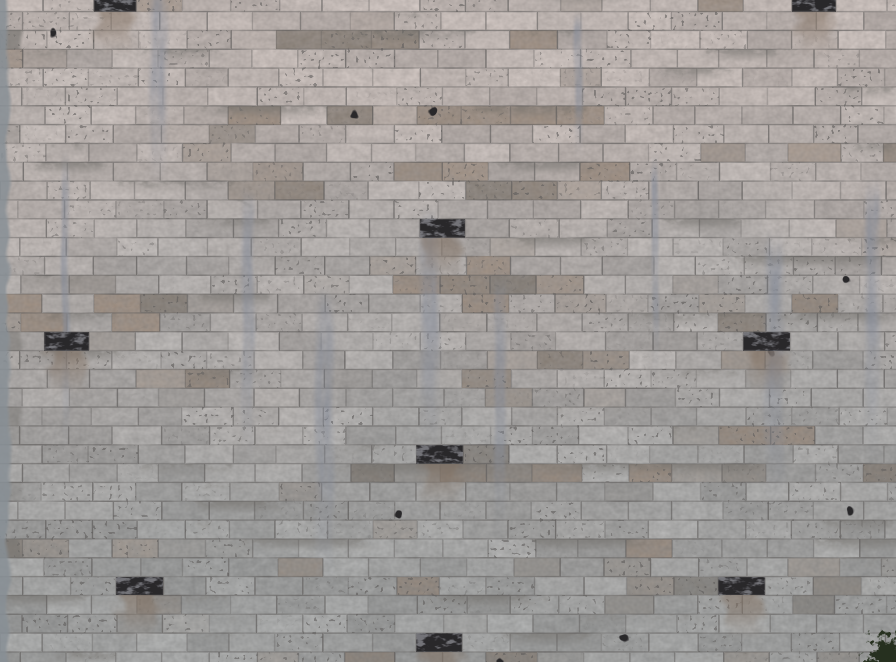
Write a WebGL 1 fragment shader that draws this texture.

```glsl
precision highp float;
uniform vec2 u_resolution;

const vec2 BRICKS = vec2(19.2, 35.15);   // repeats across and down
const float BRICK_LENGTH = 2.484;        // in row heights
const float ROW_OFFSET = 0.615;
const float JOINT = 0.038;               // half width, in row heights
const float JOINT_JITTER = 0.14;
const float PORE_SCALE = 4.5;
const float HOLE_CELL = 4.0;
const int STREAKS = 10;

// Rough dark blocks: rows from the top, and their brick columns
const vec3 MIDDLE_ROWS = vec3(11.0, 23.0, 33.0);
const vec3 SIDE_ROWS = vec3(-1.0, 17.0, 30.0);
const vec3 LEFT_COLUMNS = vec3(1.0, 0.0, 2.0);
const vec3 RIGHT_COLUMNS = vec3(16.0, 15.0, 15.0);
const float MIDDLE_COLUMN = 8.0;

const vec3 WARM_STONE = vec3(0.725, 0.690, 0.675);
const vec3 COOL_STONE = vec3(0.612, 0.616, 0.615);
const vec3 TAN_STONE = vec3(0.590, 0.535, 0.490);
const vec3 GREY_STONE = vec3(0.455, 0.445, 0.430);
const vec3 MORTAR = vec3(0.380, 0.370, 0.365);
const vec3 STREAK_BLUE = vec3(0.520, 0.545, 0.600);
const vec3 RUST = vec3(0.500, 0.430, 0.370);
const vec3 SOOT = vec3(0.160, 0.155, 0.165);
const vec3 ROUGH_LIGHT = vec3(0.450, 0.450, 0.470);
const vec3 CEMENT = vec3(0.530, 0.560, 0.585);
const vec3 LEAF = vec3(0.150, 0.190, 0.120);

float hash(vec2 p) {
  vec3 q = fract(p.xyx * 0.1031);
  q += dot(q, q.yzx + 33.33);
  return fract((q.x + q.y) * q.z);
}

float corner(vec2 cell, vec2 offset) {
  float angle = 6.2832 * hash(cell);
  return dot(vec2(cos(angle), sin(angle)), offset);
}

// Gradient noise, about -0.7 to 0.7
float noise(vec2 p) {
  vec2 i = floor(p), f = fract(p), e = vec2(1.0, 0.0);
  vec2 w = f * f * f * (f * (f * 6.0 - 15.0) + 10.0);
  return mix(mix(corner(i, f), corner(i + e, f - e), w.x),
             mix(corner(i + e.yx, f - e.yx), corner(i + 1.0, f - 1.0), w.x), w.y);
}

float fbm(vec2 p) {
  return noise(p) + 0.5 * noise(p * 2.1 + 17.0) + 0.25 * noise(p * 4.3 + 41.0);
}

float rowShift(float row) { return 0.45 + 0.5 * mod(row, 2.0); }

// x: is this brick the rough block, y: rust running down below it
vec2 roughBlock(vec2 brick, vec2 wall, float row, float column) {
  float side = abs(wall.x / BRICK_LENGTH - column - rowShift(row) - 0.5);
  float below = wall.y - row - 1.0;
  float rust = smoothstep(0.55, 0.2, side + 0.25 * noise(wall * 1.3))
             * step(0.0, below) * smoothstep(2.6, 0.1, below);
  return vec2(all(equal(brick, vec2(column, row))) ? 1.0 : 0.0, rust);
}

void main() {
  vec2 uv = gl_FragCoord.xy / u_resolution;
  float pixel = BRICKS.y / u_resolution.y;
  vec2 wall = vec2(uv.x * BRICKS.x * BRICK_LENGTH, (1.0 - uv.y) * BRICKS.y - ROW_OFFSET);

  // Running bond with uneven upright joints
  float row = floor(wall.y), v = fract(wall.y);
  float along = wall.x / BRICK_LENGTH - rowShift(row);
  float joint = floor(along + 0.5);
  float fromJoint = along - joint - JOINT_JITTER * (hash(vec2(joint, row) + 11.0) - 0.5);
  vec2 brick = vec2(fromJoint > 0.0 ? joint : joint - 1.0, row);

  // Stone tone, with aged bricks clustered along the rows
  float tone = hash(brick + 3.0);
  float grain = fbm(wall * vec2(1.6, 2.4));
  vec3 stone = mix(COOL_STONE, WARM_STONE, smoothstep(0.05, 1.0, uv.y + 0.25 * noise(uv * 4.0)));
  stone *= 1.0 + 0.13 * (tone - 0.5);
  float age = hash(brick + 31.0) + 1.1 * noise(brick * vec2(0.23, 0.47) + 7.3)
            + 0.4 * (hash(vec2(row, 5.0)) - 0.5);
  vec3 agedStone = mix(GREY_STONE, TAN_STONE, clamp(hash(brick + 57.0) * 0.8 + uv.y * 0.5, 0.0, 1.0));
  float aged = smoothstep(0.78, 1.2, age);
  stone = mix(stone, agedStone, aged * (0.85 + 0.3 * grain));
  stone *= 1.0 + 0.07 * grain + 0.05 * noise(wall * 5.0);

  // Pores, grime under the bed joints and scattered holes
  float porous = smoothstep(0.5, 1.0, hash(brick + 83.0) + 0.3 * aged);
  stone = mix(stone, MORTAR, 0.65 * porous * smoothstep(0.27, 0.45, noise(wall * PORE_SCALE)));
  float grime = smoothstep(0.18, 0.45, noise(vec2(wall.x * 0.12, row * 0.73)) + 0.2 * grain);
  stone = mix(stone, GREY_STONE, 0.6 * grime * smoothstep(0.8, 0.0, v));
  vec2 cell = floor(wall / HOLE_CELL);
  vec2 holeCentre = (cell + 0.2 + 0.6 * vec2(hash(cell + 5.0), hash(cell + 9.0))) * HOLE_CELL;
  float hole = length(wall - holeCentre) + 0.15 * noise(wall * 3.0) - 0.2;
  stone = mix(stone, SOOT, step(0.9, hash(cell + 71.0)) * smoothstep(pixel, -pixel, hole));

  // Mortar joints of varying depth
  float bed = clamp((JOINT - min(v, 1.0 - v)) / pixel + 0.5, 0.0, 1.0);
  float upright = clamp((JOINT - abs(fromJoint) * BRICK_LENGTH) / pixel + 0.5, 0.0, 1.0);
  float bedDepth = 0.45 + 0.5 * noise(vec2(wall.x * 0.6, floor(wall.y + 0.5) * 1.37));
  float uprightDepth = 0.25 + 0.5 * hash(vec2(joint, row) + 23.0);
  stone = mix(stone, MORTAR, max(bed * bedDepth, upright * uprightDepth));

  // Vertical water streaks
  for (int i = 0; i < STREAKS; i++) {
    float n = float(i);
    float x = (n + 0.2 + 0.6 * hash(vec2(n, 2.0))) / float(STREAKS);
    float top = 1.1 - 0.6 * hash(vec2(n, 4.0));
    float drop = (top - uv.y) / (0.2 + 0.3 * hash(vec2(n, 6.0)));
    float width = 0.005 + 0.01 * hash(vec2(n, 8.0));
    float streak = smoothstep(width, 0.2 * width, abs(uv.x - x + 0.004 * noise(vec2(n, uv.y * 9.0))));
    streak *= smoothstep(0.0, 0.15, drop) * smoothstep(1.0, 0.5, drop);
    stone = mix(stone, STREAK_BLUE, streak * (0.45 + 0.4 * noise(wall * vec2(2.0, 0.4))));
  }

  // Rough blocks and the rust beneath them
  vec2 rough = vec2(0.0);
  for (int i = 0; i < 3; i++) {
    rough = max(rough, roughBlock(brick, wall, MIDDLE_ROWS[i], MIDDLE_COLUMN));
    rough = max(rough, roughBlock(brick, wall, SIDE_ROWS[i], LEFT_COLUMNS[i]));
    rough = max(rough, roughBlock(brick, wall, SIDE_ROWS[i], RIGHT_COLUMNS[i]));
  }
  stone = mix(stone, RUST, 0.5 * rough.y);
  float facet = smoothstep(-0.1, 0.5, fbm(wall * vec2(1.5, 3.0)) + 0.25 * (0.5 - v));
  stone = mix(stone, mix(SOOT, ROUGH_LIGHT, facet), rough.x * (1.0 - 0.4 * max(bed, upright)));

  // Cement strip with dark toothing at the left, foliage in the lower right corner
  float edge = uv.x + 0.006 * noise(wall * 0.8);
  float tooth = smoothstep(0.028, 0.02, edge) * smoothstep(0.05, 0.4, noise(vec2(3.0, row * 0.63)));
  stone = mix(stone, GREY_STONE, 0.75 * tooth);
  stone = mix(stone, CEMENT, 0.85 * smoothstep(0.012, 0.006, edge));
  float leaf = length((uv - vec2(0.99, 0.01)) * vec2(1.35, 1.0)) + 0.03 * fbm(wall * 2.5);
  stone = mix(stone, LEAF, smoothstep(0.032, 0.02, leaf));

  gl_FragColor = vec4(stone, 1.0);
}
```
